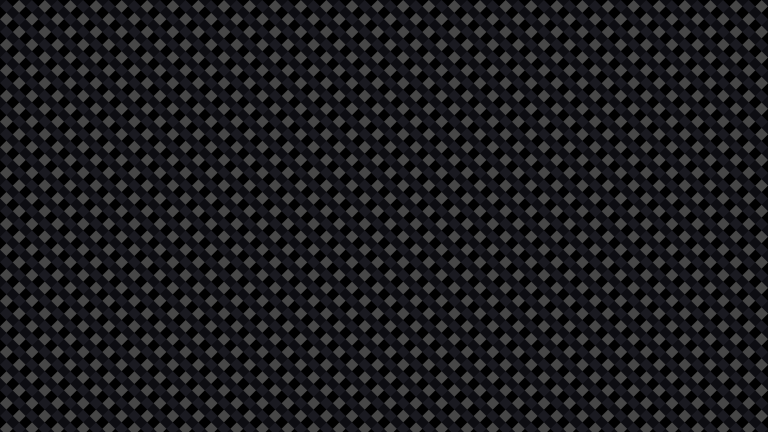
This pattern is drawn by a WebGL 1 fragment shader. Its source:

```glsl
precision highp float;
// Dark diagonal check: a grid of small squares turned by 45 degrees.
// Falling rows alternate between grey with black and navy with charcoal, so
// each grey diamond stands apart; two periodic masks choose the tone.

#define REPEATS_ACROSS 30.0
#define BAND_WIDTH 0.5
#define FALLING_PHASE 0.5
#define RISING_PHASE 0.0
#define EDGE_PIXELS 1.0
#define GREY vec3(0.28, 0.28, 0.28)
#define NAVY vec3(0.10, 0.10, 0.13)
#define CHARCOAL vec3(0.05, 0.05, 0.07)
#define BLACK vec3(0.0)

uniform vec2 u_resolution;

// Coverage of a band centred on every whole number of t.
float bandCoverage(float t, float softness) {
  float fromCentre = abs(fract(t + 0.5) - 0.5);
  return clamp((0.5 * BAND_WIDTH - fromCentre) / softness + 0.5, 0.0, 1.0);
}

void main() {
  // Square cells, anchored at the top left corner.
  float cellsPerPixel = REPEATS_ACROSS / u_resolution.x;
  vec2 cell = vec2(gl_FragCoord.x, u_resolution.y - gl_FragCoord.y) * cellsPerPixel;

  // The diagonal coordinates change sqrt(2) times faster than the cell ones.
  float softness = EDGE_PIXELS * cellsPerPixel * sqrt(2.0);
  float falling = bandCoverage(cell.x - cell.y - FALLING_PHASE, softness);
  float rising = bandCoverage(cell.x + cell.y - RISING_PHASE, softness);

  // Grey and black share one falling row, navy and charcoal the next.
  vec3 greyRow = mix(BLACK, GREY, rising);
  vec3 navyRow = mix(NAVY, CHARCOAL, rising);
  gl_FragColor = vec4(mix(navyRow, greyRow, falling), 1.0);
}
```
